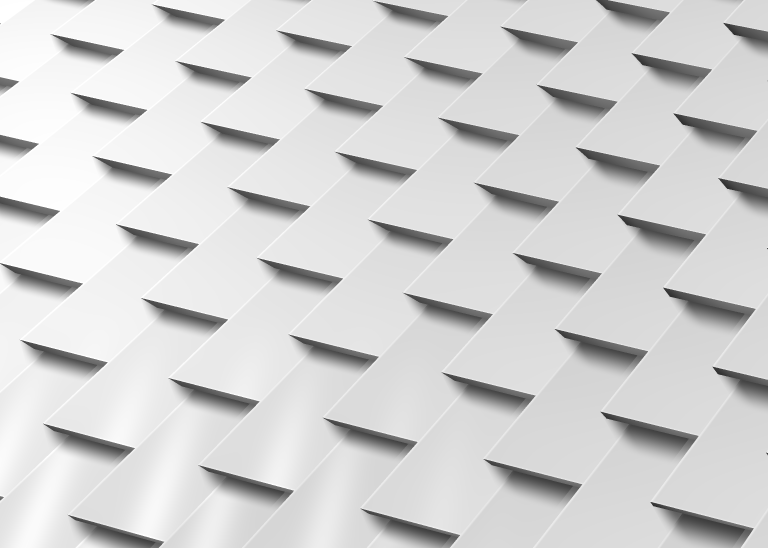
This pattern is drawn by a Shadertoy shader. Its source:

```glsl
#define STRIP 0.6        // tile width, in lattice columns
#define THICKNESS 0.14   // depth of the front faces near the top
#define SHADOW_REACH 0.34
#define SHADOW_DEPTH 0.72
#define BASE_TONE 0.855
#define GLOW 0.14        // extra light from the upper left
#define SHEEN 0.10       // glossy bend on the lower left tiles
#define TONE_JITTER 0.018
#define SAMPLES 3

float hash(vec2 p) {
    return fract(sin(dot(p, vec2(127.1, 311.7))) * 43758.5453);
}

// Perspective from lattice (column, row) to the canvas, y pointing down
mat3 latticeToCanvas() {
    return mat3(0.2226, 0.0473, -0.0162,
                0.0323, 0.1013, -0.0351,
                0.0912, 0.0620, 1.0);
}

// Light on the top of a tile; across and along are measured from its tip
float tileTop(vec2 pos, vec2 id, float across, float along) {
    vec2 toLight = pos - vec2(0.0, 0.18);
    float falloff = toLight.x * toLight.x + 0.5 * toLight.y * toLight.y;
    float tone = BASE_TONE + GLOW * exp(-3.0 * falloff);
    tone += TONE_JITTER * (hash(id) - 0.5);
    tone += 0.018 * (across - 0.5) - 0.018 * smoothstep(0.2, 1.8, along);

    // Curved reflection
    float bend = smoothstep(0.55, 0.95, pos.y) * (1.0 - smoothstep(0.45, 1.0, pos.x));
    float band = (across - 0.8 + 0.4 * along) / 0.2;
    tone += bend * (SHEEN * exp(-band * band) - 0.03);

    // Bright rims
    float rim = 1.0 - smoothstep(0.008, 0.03, across);
    rim = max(rim, 0.6 * (1.0 - smoothstep(0.008, 0.025, along)));
    return tone + 0.07 * rim;
}

float shade(vec2 pos, mat3 canvasToLattice) {
    vec3 h = canvasToLattice * vec3(pos, 1.0);
    vec2 cell = h.xy / h.z;
    float layer = floor(cell.x);
    float x = cell.x - layer;

    // Upper layer: a staircase of slanted strips
    float strip = x / STRIP + cell.y;
    float row = floor(strip);
    float below = cell.y - row;
    if (below <= 0.0)
        return tileTop(pos, vec2(layer, row), fract(strip), -below);

    // Front face, cut back at the tip
    float rise = 1.0 - clamp(pos.y, 0.0, 1.0);
    float right = smoothstep(0.65, 1.25, pos.x);
    float thick = 0.03 + THICKNESS * rise * (0.85 + 0.5 * right);
    float slant = mix(1.2, 0.08, right);
    if (below < thick && x > slant * below) {
        float face = mix(0.25, 0.4, smoothstep(0.0, 0.5, x));
        face += 0.06 * (1.0 - below / thick);
        return face - 0.08 * right * (1.0 - smoothstep(0.0, 0.12, x));
    }

    // Lower layer seen through the gap, in the shadow of the upper one
    float lowStrip = (x + 1.0) / STRIP + cell.y;
    float lowRow = floor(lowStrip);
    float across = fract(lowStrip);
    float tone = tileTop(pos, vec2(layer - 1.0, lowRow), across, lowRow - cell.y);
    float reach = SHADOW_REACH * mix(0.85, 1.25, right);
    float shadow = 1.0 - smoothstep(0.3 * thick, thick + reach, below);
    shadow *= smoothstep(-0.02, 0.14, x);
    shadow *= across > 0.6 ? 0.8 : 1.0;
    return tone * (1.0 - SHADOW_DEPTH * shadow);
}

void mainImage(out vec4 fragColor, in vec2 fragCoord) {
    mat3 canvasToLattice = inverse(latticeToCanvas());
    float total = 0.0;

    // Supersampled edges
    for (int sy = 0; sy < SAMPLES; sy++)
    for (int sx = 0; sx < SAMPLES; sx++) {
        vec2 offset = (vec2(sx, sy) + 0.5) / float(SAMPLES) - 0.5;
        vec2 pos = (fragCoord + offset) / iResolution.y;
        pos.y = 1.0 - pos.y;
        total += clamp(shade(pos, canvasToLattice), 0.0, 1.0);
    }
    fragColor = vec4(vec3(total / float(SAMPLES * SAMPLES)), 1.0);
}
```
